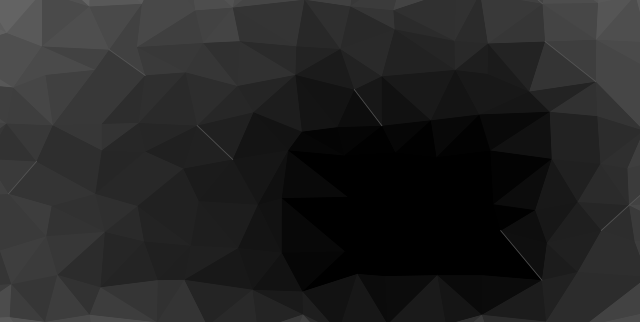
Reproduce this background procedurally as a Shadertoy shader.

```glsl
#define GRID vec2(13.0, 8.0)
#define JITTER 0.56
#define DARK_LOW vec2(0.50, 0.145)
#define DARK_HIGH vec2(0.795, 0.547)
#define LOW_TONE vec2(0.23, 0.14)
#define HIGH_TONE vec2(0.22, 0.22)
#define CORNER_POWER 1.4
#define FACET_CONTRAST 0.26
#define SCRATCH_CHANCE 0.07
#define SCRATCH_TONE 0.35

float hash(vec2 p) {
    vec3 q = fract(vec3(p.xyx) * 0.1031);
    q += dot(q, q.yzx + 33.33);
    return fract((q.x + q.y) * q.z);
}

// Jittered grid corner in units of canvas height
vec2 meshPoint(vec2 id, vec2 cellSize) {
    vec2 random = vec2(hash(id + 17.3), hash(id + 61.7));
    return (id + (random - 0.5) * JITTER) * cellSize;
}

// Signed distance to an edge, positive on its left
float edgeDistance(vec2 p, vec2 a, vec2 b) {
    vec2 along = normalize(b - a);
    vec2 offset = p - a;
    return along.x * offset.y - along.y * offset.x;
}

float triangleDistance(vec2 p, vec2 a, vec2 b, vec2 c) {
    return min(edgeDistance(p, a, b), min(edgeDistance(p, b, c), edgeDistance(p, c, a)));
}

float segmentDistance(vec2 p, vec2 a, vec2 b) {
    vec2 along = b - a;
    float t = clamp(dot(p - a, along) / dot(along, along), 0.0, 1.0);
    return length(p - a - along * t);
}

// Grey level rising in every direction from the dark rectangle
float backgroundTone(vec2 uv) {
    vec2 low = max(DARK_LOW - uv, 0.0) / DARK_LOW;
    vec2 high = max(uv - DARK_HIGH, 0.0) / (1.0 - DARK_HIGH);
    vec2 rise = LOW_TONE * pow(low, vec2(0.65, 1.0))
              + HIGH_TONE * pow(high, vec2(0.75, 0.9));
    vec2 blended = pow(rise, vec2(CORNER_POWER));
    return pow(blended.x + blended.y, 1.0 / CORNER_POWER);
}

// Flat facet: x is weighted tone, y is coverage
vec2 facet(vec2 p, vec2 a, vec2 b, vec2 c, float seed, float aspect, float pixel) {
    float coverage = smoothstep(-0.5 * pixel, 0.5 * pixel, triangleDistance(p, a, b, c));
    vec2 center = (a + b + c) / 3.0;
    float shade = 1.0 + FACET_CONTRAST * (seed - 0.5);
    return vec2(backgroundTone(center / vec2(aspect, 1.0)) * shade, 1.0) * coverage;
}

void mainImage(out vec4 fragColor, in vec2 fragCoord) {
    float aspect = iResolution.x / iResolution.y;
    float pixel = 1.0 / iResolution.y;
    vec2 p = fragCoord * pixel;
    vec2 cellSize = vec2(aspect, 1.0) / GRID;
    vec2 home = floor(p / cellSize);
    vec2 total = vec2(0.0);
    float scratch = 0.0;

    // Two triangles per cell, split along the shorter diagonal
    for (int y = -1; y <= 1; y++) {
        for (int x = -1; x <= 1; x++) {
            vec2 id = home + vec2(x, y);
            vec2 a = meshPoint(id, cellSize);
            vec2 b = meshPoint(id + vec2(1.0, 0.0), cellSize);
            vec2 c = meshPoint(id + vec2(1.0, 1.0), cellSize);
            vec2 d = meshPoint(id + vec2(0.0, 1.0), cellSize);
            float seedA = hash(id + 5.1);
            float seedB = hash(id + 29.9);
            vec2 start = a;
            vec2 end = c;
            if (distance(a, c) < distance(b, d)) {
                total += facet(p, a, b, c, seedA, aspect, pixel);
                total += facet(p, a, c, d, seedB, aspect, pixel);
            } else {
                total += facet(p, a, b, d, seedA, aspect, pixel);
                total += facet(p, b, c, d, seedB, aspect, pixel);
                start = b;
                end = d;
            }
            // Rare hairline gaps between facets
            float chosen = step(hash(id + 83.3), SCRATCH_CHANCE);
            float line = 1.0 - smoothstep(0.0, max(pixel, 0.003), segmentDistance(p, start, end));
            scratch = max(scratch, chosen * line);
        }
    }

    float tone = total.x / max(total.y, 0.001);
    tone = mix(tone, max(tone, SCRATCH_TONE), 0.7 * scratch);
    fragColor = vec4(vec3(tone), 1.0);
}
```
